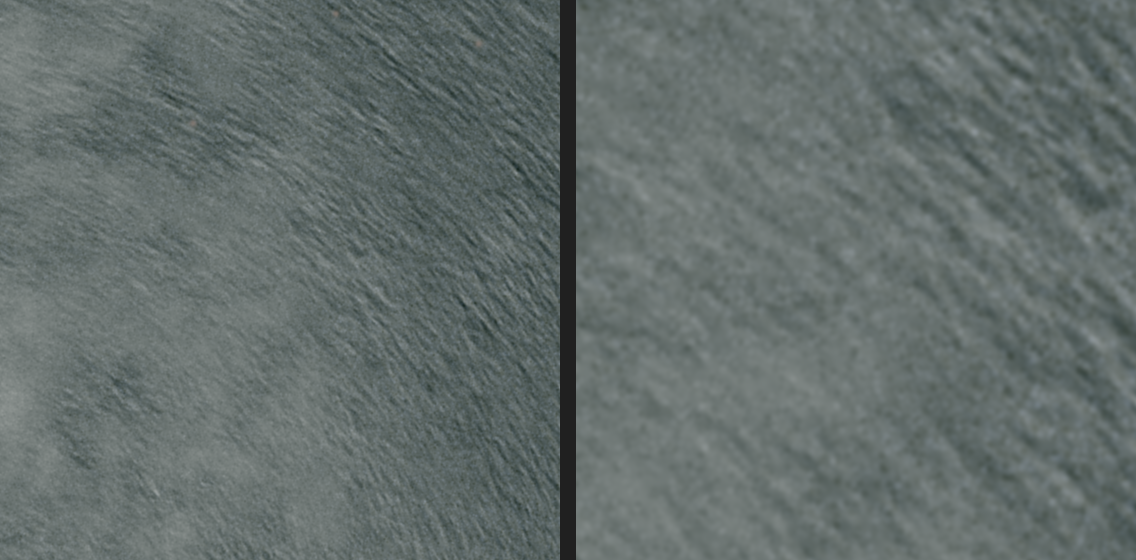
Left, the full canvas; right, a detail of the centre.
This texture is drawn by a three.js fragment shader. Its source:

```glsl
varying vec2 vUv;

// Two jitter values and one weight per cell
vec3 hash3(vec2 cell) {
  vec3 q = fract(cell.xyx * vec3(0.1031, 0.1030, 0.0973));
  q += dot(q, q.yxz + 33.33);
  return fract((q.xxy + q.yzz) * q.zyx);
}

// Cellular noise: soft bumps and dents at one random point per cell
float bumps(vec2 p) {
  vec2 cell = floor(p);
  float sum = 0.0;
  for (int j = -1; j <= 1; j++) {
    for (int i = -1; i <= 1; i++) {
      vec2 id = cell + vec2(float(i), float(j));
      vec3 rnd = hash3(id + 57.0);
      vec2 d = p - id - rnd.xy;
      float k = max(1.0 - dot(d, d), 0.0);
      sum += (rnd.z * 2.0 - 1.0) * k * k * k;
    }
  }
  return sum;
}

// Wave relief: the slope of stretched bumps, lit from one side
float relief(vec2 p) {
  return bumps(p) - bumps(p + vec2(0.15, 0.85));
}

float glow(vec2 p, vec2 center, vec2 size) {
  vec2 d = (p - center) / size;
  return exp(-dot(d, d));
}

void main() {
  vec2 uv = vUv;

  // Crests follow wide arcs around a point beyond the lower left
  vec2 arm = uv - vec2(-0.52, -0.62);
  vec2 wave = vec2(atan(arm.y, arm.x) * 1.5, length(arm));
  wave.y += 0.0012 * sin(wave.x * 31.0 + 4.0 * sin(wave.y * 17.0))
          + 0.0007 * sin(wave.x * 73.0 + wave.y * 41.0);

  // Haze thickens to the left and breaks into ragged clouds
  vec2 drift = uv + 0.012 * sin(uv.yx * 23.0 + 3.0 * sin(uv * 11.0));
  float clouds = bumps(drift * 4.0 + 3.0) * 0.35 + bumps(drift * 8.5 + 11.0) * 0.5
               + bumps(drift * 17.0 + 29.0) * 0.42 + bumps(drift * 34.0 + 7.0) * 0.3;
  float haze = 1.0 - smoothstep(0.55, 1.05, uv.x + 0.3 * uv.y + clouds * 0.12);
  float tone = mix(0.33, 0.67, haze) + clouds * mix(0.12, 0.29, haze);
  tone += 0.45 * glow(uv, vec2(0.0, 0.28), vec2(0.08, 0.09));
  tone += 0.28 * glow(uv, vec2(0.07, 0.92), vec2(0.12, 0.09));
  tone += 0.28 * glow(uv, vec2(0.90, 0.56), vec2(0.05, 0.035));
  tone += 0.10 * glow(uv, vec2(0.48, 0.25), vec2(0.16, 0.25));
  tone -= 0.15 * glow(uv, vec2(0.30, 0.80), vec2(0.16, 0.10));
  tone -= 0.14 * glow(uv, vec2(0.22, 0.30), vec2(0.10, 0.08));

  // Swell streaks, ripples and fine chop, muted under the haze
  float clear = 1.0 - smoothstep(0.35, 0.95, tone);
  float gusts = 0.85 + 0.6 * bumps(wave * vec2(9.0, 14.0) + 5.0);
  float ripples = relief(wave * vec2(28.0, 92.0)) * 0.19
                + relief(wave * vec2(50.0, 135.0) + 17.0) * 0.19
                + relief(wave * vec2(95.0, 190.0) + 71.0) * 0.15;
  tone += ripples * gusts * mix(0.30, 1.05, clear);
  tone += bumps(wave * vec2(18.0, 46.0) + 41.0) * mix(0.06, 0.14, clear);

  // Grain with small cool glints
  float grain = bumps(uv * 240.0) + 0.7 * bumps(uv.yx * 150.0 + 90.0);
  tone += grain * mix(0.11, 0.19, clear);
  vec3 color = mix(vec3(0.25, 0.30, 0.29), vec3(0.49, 0.52, 0.51), tone);
  color += vec3(-0.003, 0.001, 0.012) * clear * (0.4 + grain * 1.5);

  // A few tan flecks adrift near the top
  for (int i = 0; i < 3; i++) {
    float n = float(i);
    vec2 spot = vec2(0.345 + 0.255 * n, 0.78 + 0.21 * sin(n * 1.2));
    color = mix(color, vec3(0.53, 0.48, 0.45), 0.8 * glow(uv, spot, vec2(0.006)));
  }

  gl_FragColor = vec4(color, 1.0);
}
```
